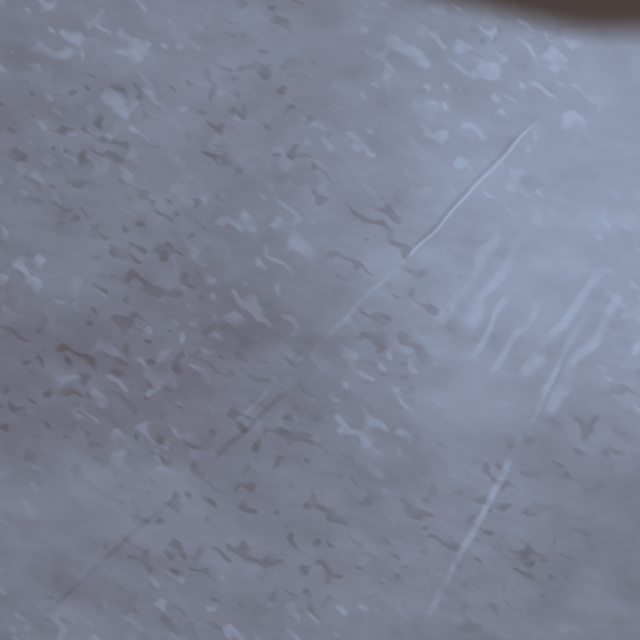
A WebGL 1 fragment shader for this texture:

```glsl
precision highp float;
// Worn blue-grey concrete floor with soft side light, flecks, scuffs and scratches.
uniform vec2 u_resolution;

const vec3 SHADE_COLOR = vec3(0.41, 0.41, 0.46);
const vec3 LIGHT_COLOR = vec3(0.59, 0.64, 0.74);
const vec3 CORNER_COLOR = vec3(0.29, 0.25, 0.24);
const float BASE_TONE = 0.22;
const float GLOW_GAIN = 0.74;
const vec2 GLOW_CENTER = vec2(1.0, 0.68);
const vec2 GLOW_RADIUS = vec2(0.42, 0.43);
const float CLOUD_GAIN = 0.55;
const float MOTTLE_GAIN = 0.34;
const float GRAIN_GAIN = 0.10;
const float DARK_FLECK_GAIN = 0.30;
const float LIGHT_FLECK_GAIN = 0.30;
const float SCUFF_GAIN = 0.26;
const int SCUFF_COUNT = 6;

float hash(vec2 p) {
  vec3 q = fract(vec3(p.xyx) * 0.1031);
  q += dot(q, q.yzx + 33.33);
  return fract((q.x + q.y) * q.z);
}

float noise(vec2 p) {
  vec2 cell = floor(p);
  vec2 f = fract(p);
  f = f * f * (3.0 - 2.0 * f);
  float low = mix(hash(cell), hash(cell + vec2(1.0, 0.0)), f.x);
  float high = mix(hash(cell + vec2(0.0, 1.0)), hash(cell + vec2(1.0)), f.x);
  return mix(low, high, f.y);
}

float fbm(vec2 p) {
  float sum = 0.0;
  float gain = 0.5;
  for (int i = 0; i < 4; i++) {
    sum += gain * noise(p);
    p = mat2(1.6, 1.2, -1.2, 1.6) * p + 17.3;
    gain *= 0.5;
  }
  return sum / 0.9375;
}

vec2 rotate(vec2 p, float angle) {
  float c = cos(angle);
  float s = sin(angle);
  return vec2(c * p.x + s * p.y, c * p.y - s * p.x);
}

// Soft stroke from a to b with fading ends.
float stroke(vec2 p, vec2 a, vec2 b, float width) {
  vec2 ab = b - a;
  float along = dot(p - a, ab) / dot(ab, ab);
  float across = length(p - a - ab * clamp(along, 0.0, 1.0));
  float ends = smoothstep(0.0, 0.12, along) * (1.0 - smoothstep(0.8, 1.0, along));
  return ends * (1.0 - smoothstep(0.2 * width, width, across));
}

// Small elongated specks gathered in clusters.
float flecks(vec2 p, float angle, vec2 scale, float seed) {
  float cluster = smoothstep(0.42, 0.68, fbm(p * 5.0 + seed));
  vec2 warped = p + 0.012 * vec2(noise(p * 50.0 + seed), noise(p * 50.0 - seed));
  float speck = noise(rotate(warped, angle) * scale + seed);
  return cluster * smoothstep(0.62, 0.95, speck);
}

// Parallel rubbed streaks inside the lit area.
float scuffs(vec2 p) {
  float sum = 0.0;
  for (int i = 0; i < SCUFF_COUNT; i++) {
    float k = float(i);
    float r = hash(vec2(k, 4.7));
    vec2 start = mix(vec2(0.68, 0.49), vec2(0.84, 0.36), k / 5.0);
    start += 0.03 * vec2(r - 0.5, hash(vec2(k, 9.1)) - 0.5);
    vec2 reach = (0.13 + 0.13 * r) * vec2(0.55, 0.84);
    sum += stroke(p, start, start + reach, 0.009 + 0.005 * r);
  }
  return min(sum, 1.0);
}

void main() {
  vec2 p = gl_FragCoord.xy / u_resolution;
  vec2 wobble = vec2(noise(p * 28.0), noise(p * 28.0 + 40.0)) - 0.5;
  float breaks = smoothstep(0.30, 0.65, fbm(p * 22.0 + 8.0));

  // Broad light and cloudy stains.
  vec2 fromGlow = (p - GLOW_CENTER) / GLOW_RADIUS;
  vec2 fromPatch = (p - vec2(0.27, 0.91)) / vec2(0.25, 0.13);
  float tone = BASE_TONE + GLOW_GAIN * exp(-dot(fromGlow, fromGlow));
  tone += 0.12 * exp(-dot(fromPatch, fromPatch));
  tone += CLOUD_GAIN * (fbm(p * vec2(3.0, 4.5) + 3.0) - 0.5);
  tone += MOTTLE_GAIN * (fbm(rotate(p, -0.25) * vec2(16.0, 28.0)) - 0.5);
  tone += GRAIN_GAIN * (fbm(rotate(p, -0.3) * vec2(70.0, 130.0)) - 0.5);

  // Pits and pale chips.
  tone -= DARK_FLECK_GAIN * flecks(p, -0.5, vec2(52.0, 100.0), 21.0);
  tone += LIGHT_FLECK_GAIN * flecks(p, -0.7, vec2(45.0, 85.0), 63.0);

  // Scuffs and long scratches, with a dark lip beside the main groove.
  vec2 q = p + 0.006 * wobble;
  tone += SCUFF_GAIN * scuffs(p + 0.018 * wobble) * (0.3 + 0.7 * breaks);
  tone += 0.32 * stroke(q, vec2(0.62, 0.58), vec2(0.86, 0.83), 0.004);
  tone -= 0.16 * stroke(q, vec2(0.63, 0.598), vec2(0.84, 0.818), 0.006);
  tone += 0.15 * stroke(q, vec2(0.36, 0.33), vec2(0.64, 0.60), 0.006) * breaks;
  tone -= 0.15 * stroke(q, vec2(0.05, 0.02), vec2(0.56, 0.49), 0.007) * breaks;
  tone += 0.32 * stroke(q, vec2(0.65, 0.0), vec2(0.93, 0.54), 0.008) * breaks;

  // Brown shadow along the upper right edge.
  vec3 color = mix(SHADE_COLOR, LIGHT_COLOR, clamp(tone, -0.25, 1.1));
  float edge = 1.005 - 0.055 * smoothstep(0.62, 0.95, p.x);
  float shadow = smoothstep(-0.025, 0.035, p.y - edge) * smoothstep(0.58, 0.72, p.x);
  gl_FragColor = vec4(mix(color, CORNER_COLOR, shadow), 1.0);
}
```
